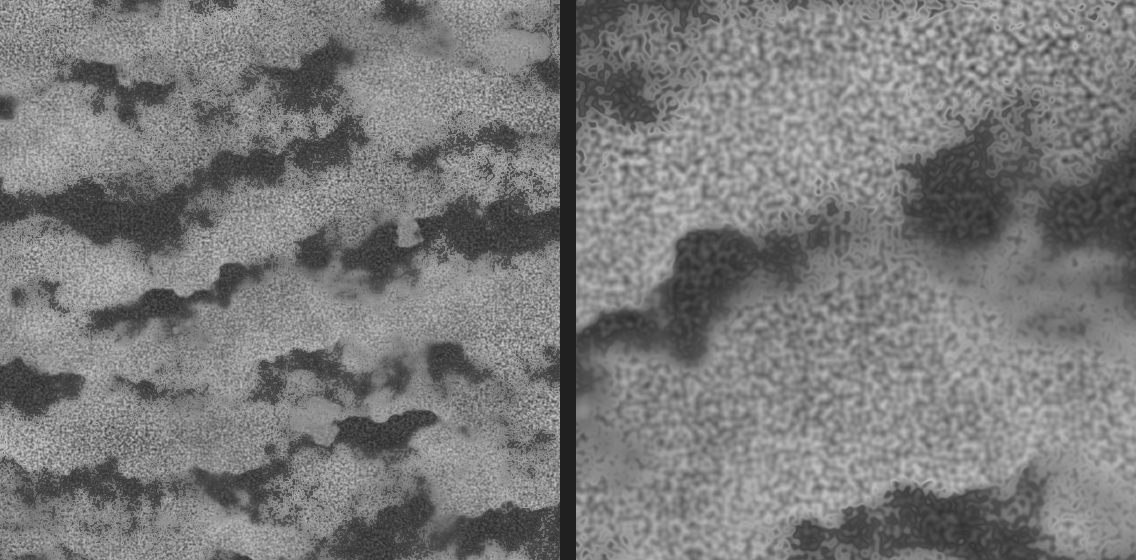
Left: the whole. Right: its middle third, enlarged.
Reproduce this texture procedurally as a Shadertoy shader.

```glsl
#define BANDS 5.6
#define BAND_SLOPE 0.08
#define GRAIN_SCALE 150.0
#define CLUMP_SCALE 26.0
#define SHADE_LEVEL 0.13
#define SHADE_SOFTNESS 0.17
#define DARK_TONE 0.245
#define LIGHT_TONE 0.565
#define CLEARING_TONE 0.59
#define CLEARING_LEVEL 0.47

float hash(vec2 cell) {
    vec3 q = fract(cell.xyx * vec3(0.1031, 0.1030, 0.0973));
    q += dot(q, q.yzx + 33.33);
    return fract((q.x + q.y) * q.z);
}

vec2 gradient(vec2 cell) {
    float angle = 6.2832 * hash(cell);
    return vec2(cos(angle), sin(angle));
}

float gradientNoise(vec2 p) {
    vec2 i = floor(p), f = fract(p);
    vec2 u = f * f * f * (f * (f * 6.0 - 15.0) + 10.0);
    vec2 e = vec2(0.0, 1.0);
    float low = mix(dot(gradient(i), f),
                    dot(gradient(i + e.yx), f - e.yx), u.x);
    float high = mix(dot(gradient(i + e.xy), f - e.xy),
                     dot(gradient(i + e.yy), f - e.yy), u.x);
    return mix(low, high, u.y);
}

float fbm(vec2 p, int octaves) {
    float sum = 0.0, amplitude = 1.0;
    for (int k = 0; k < octaves; k++) {
        sum += amplitude * gradientNoise(p);
        p = mat2(1.6, 1.2, -1.2, 1.6) * p + 17.3;
        amplitude *= 0.5;
    }
    return sum;
}

// Wavy shadow bands: firm ragged upper rim, feathered lower side
float ridgeShadow(vec2 p) {
    float bend = 0.11 * gradientNoise(p * vec2(2.5, 1.5) + 3.7)
               + 0.07 * fbm(p * vec2(6.0, 4.0) + 8.1, 3)
               + 0.022 * fbm(p * 24.0 + 31.0, 3);
    float s = fract(BANDS * (p.y - BAND_SLOPE * p.x + bend));
    return smoothstep(0.25, 0.8, s) * (1.0 - smoothstep(0.87, 1.0, s));
}

void mainImage(out vec4 fragColor, in vec2 fragCoord) {
    vec2 p = fragCoord / iResolution.y;

    // Fine speckle, round clumps and broad relief
    float grain = 0.75 * gradientNoise(p * GRAIN_SCALE)
                + 0.95 * gradientNoise(p * GRAIN_SCALE * 1.57 + 41.0);
    float clump = fbm(p * CLUMP_SCALE + 5.0, 3);
    float relief = fbm(p * vec2(3.0, 5.0) + 12.4, 5);
    float roughness = smoothstep(-0.35, 0.35, fbm(p * 3.5 + 27.0, 4));

    // Bands come and go along their length
    float presence = smoothstep(-0.3, 0.25, fbm(p * vec2(4.0, 6.0) + 91.0, 3));
    float band = ridgeShadow(p) * mix(0.15, 1.0, presence);

    // Shadow cover, its edges broken up by clumps and speckle
    float field = 0.62 * (band - 0.3) + 0.62 * relief
                + mix(0.24, 0.58, roughness) * clump
                + mix(0.20, 0.62, roughness) * grain;
    float shade = smoothstep(SHADE_LEVEL - SHADE_SOFTNESS,
                             SHADE_LEVEL + SHADE_SOFTNESS, field);

    // Open ground and shaded ground
    float light = LIGHT_TONE + 0.12 * fbm(p * vec2(4.0, 7.0) + 50.0, 4)
                + 0.08 * clump + mix(0.20, 0.33, roughness) * grain;
    float dark = DARK_TONE + 0.13 * grain + 0.04 * clump;
    float tone = mix(light, dark, shade);

    // A few smooth pale clearings
    float clearing = gradientNoise(p * 6.0 + 70.0) + 0.12 * clump;
    clearing = smoothstep(CLEARING_LEVEL, CLEARING_LEVEL + 0.05, clearing);
    tone = mix(tone, CLEARING_TONE + 0.10 * grain, 0.8 * clearing);

    fragColor = vec4(vec3(clamp(tone, 0.19, 0.74)), 1.0);
}
```
